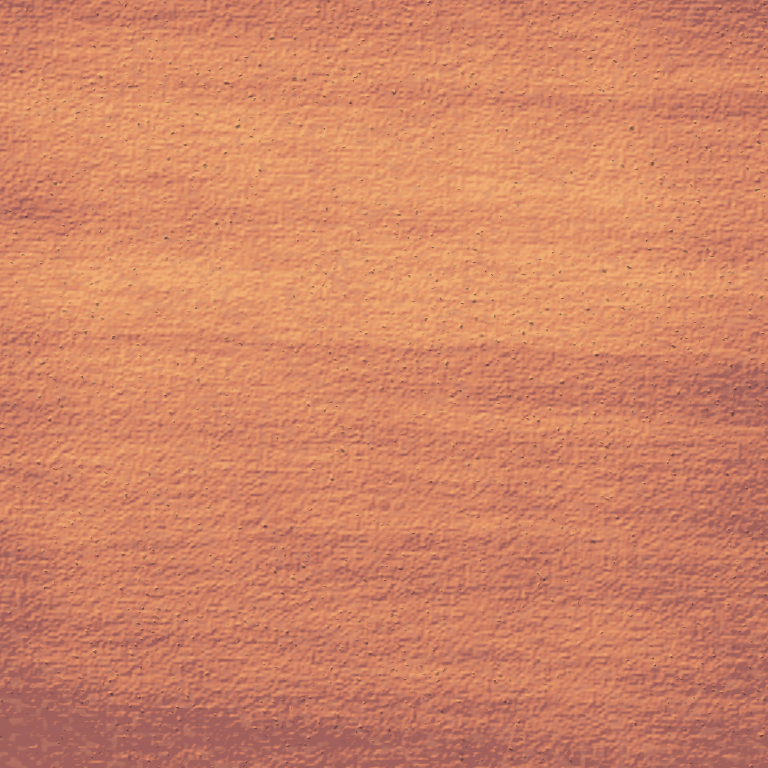
Reproduce this texture procedurally as a WebGL 1 fragment shader.

```glsl
precision highp float;
// Weathered terracotta surface: long horizontal colour streaks, fine gritty relief, small crumbs.
uniform vec2 u_resolution;

#define GRAIN_FREQ vec2(205.0, 265.0)
#define FIBRE_FREQ vec2(24.0, 250.0)
#define STREAK_FREQ vec2(1.3, 15.0)
#define GRAIN_RELIEF 0.88
#define FIBRE_RELIEF 0.36
#define STREAK_DEPTH 0.85
#define SPECK_CELLS 88.0
#define SPECK_CHANCE 0.42
#define SPECK_DEPTH 0.62
#define EDGE_SHADE 0.52

const vec3 UMBER = vec3(0.63, 0.375, 0.355);
const vec3 RUST = vec3(0.79, 0.47, 0.38);
const vec3 CLAY = vec3(0.85, 0.53, 0.40);
const vec3 APRICOT = vec3(0.89, 0.58, 0.41);
const vec3 HONEY = vec3(0.94, 0.68, 0.455);
const vec3 DUST = vec3(0.80, 0.53, 0.43);

float hash(vec2 p) {
  return fract(sin(dot(p, vec2(127.1, 311.7))) * 43758.5453);
}

float noise(vec2 p) {
  vec2 cell = floor(p), f = fract(p);
  f = f * f * (3.0 - 2.0 * f);
  return mix(mix(hash(cell), hash(cell + vec2(1.0, 0.0)), f.x),
             mix(hash(cell + vec2(0.0, 1.0)), hash(cell + 1.0), f.x), f.y);
}

float fbm(vec2 p) {
  float sum = 0.0, amp = 0.5;
  for (int i = 0; i < 5; i++) {
    sum += amp * noise(p);
    p = p * 2.03 + 17.3;
    amp *= 0.52;
  }
  return sum;
}

float gritHeight(vec2 p) {
  return 0.6 * noise(p) + 0.4 * noise(p * 0.57 + 41.0);
}

// Grit lit from the upper left: positive on lit slopes
float gritRelief(vec2 uv) {
  vec2 p = uv * GRAIN_FREQ;
  return gritHeight(p) - gritHeight(p + vec2(-0.45, 0.75));
}

// Broad tone: light upper middle, shaded edges, one slanted step and drifting streaks
float broadTone(vec2 uv) {
  float wobble = fbm(uv * vec2(3.0, 5.0) + 8.0) - 0.5;
  float y = uv.y + 0.05 * (uv.x - 0.5) + 0.03 * wobble;
  float step_ = smoothstep(0.545, 0.562, y);
  float tone = 0.56 + 0.12 * smoothstep(0.20, 0.60, y);
  tone += 0.16 * step_ * (1.0 - smoothstep(0.57, 0.72, y));
  tone -= 0.14 * smoothstep(0.45, 0.53, y) * (1.0 - step_);
  tone -= 0.24 * exp(-pow((y - 0.878) / 0.022, 2.0));
  tone += 0.08 * exp(-pow((y - 0.92) / 0.02, 2.0));
  tone += STREAK_DEPTH * (fbm(uv * STREAK_FREQ + vec2(3.0, 0.7 * uv.x)) - 0.5);
  float edge = 1.0 - smoothstep(0.0, 0.24, uv.y);
  edge += 0.85 * smoothstep(0.89, 1.0, uv.y);
  edge += 0.45 * smoothstep(0.30, 0.52, abs(uv.x - 0.47));
  return tone - EDGE_SHADE * edge;
}

// Scattered crumbs in loose clusters: a small lit cap over a ragged shadow
float specks(vec2 uv) {
  vec2 p = uv * SPECK_CELLS, base = floor(p);
  p += 0.3 * (vec2(noise(p * 3.1), noise(p * 3.1 + 50.0)) - 0.5);
  float shade = 0.0;
  for (int j = -1; j <= 1; j++) {
    for (int i = -1; i <= 1; i++) {
      vec2 cell = base + vec2(float(i), float(j));
      float chance = 2.0 * SPECK_CHANCE * noise(cell * 0.13);
      float present = step(hash(cell + 5.7), chance);
      vec2 centre = cell + vec2(hash(cell + 1.3), hash(cell + 9.1));
      float size = hash(cell + 23.9);
      float radius = mix(0.16, 0.30, size * size * size);
      vec2 d = (p - centre) * vec2(0.75, 1.0);
      float shadow = 1.0 - smoothstep(0.0, radius, length(d));
      float cap = 1.0 - smoothstep(0.0, radius, length(d - radius * vec2(-0.4, 1.1)));
      float strength = hash(cell + 31.0);
      shade += present * (0.9 * cap - shadow) * (0.25 + 0.85 * strength * strength);
    }
  }
  return shade;
}

vec3 palette(float t) {
  vec3 colour = mix(UMBER, RUST, clamp(t / 0.30, 0.0, 1.0));
  colour = mix(colour, CLAY, clamp((t - 0.30) / 0.20, 0.0, 1.0));
  colour = mix(colour, APRICOT, clamp((t - 0.50) / 0.20, 0.0, 1.0));
  return mix(colour, HONEY, clamp((t - 0.70) / 0.40, 0.0, 1.0));
}

void main() {
  vec2 uv = gl_FragCoord.xy / u_resolution;
  float fibre = noise(uv * FIBRE_FREQ + vec2(0.0, 60.0)) - 0.5;
  float tone = broadTone(uv) + GRAIN_RELIEF * gritRelief(uv) + FIBRE_RELIEF * fibre;
  float speck = specks(uv);
  vec3 colour = palette(tone + SPECK_DEPTH * max(speck, 0.0));

  // Dusty patches, then crumb shadows darker than the palette
  float dust = smoothstep(0.55, 0.85, noise(uv * vec2(120.0, 160.0) + 70.0));
  colour = mix(colour, DUST, 0.40 * dust);
  colour *= 1.0 - SPECK_DEPTH * clamp(-speck, 0.0, 1.0) * vec3(0.75, 0.68, 0.55);
  gl_FragColor = vec4(colour, 1.0);
}
```
